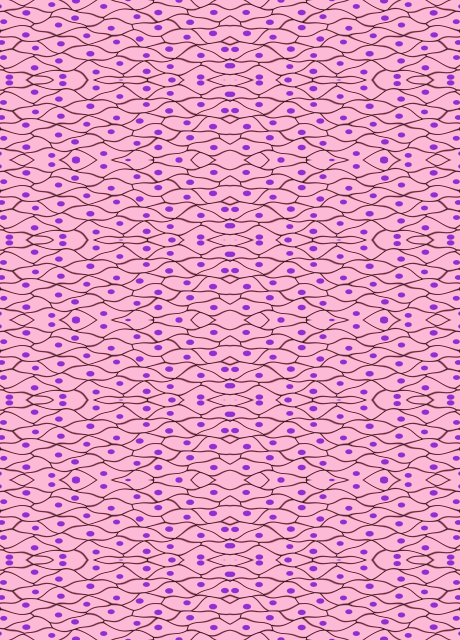
A Shadertoy shader for this pattern:

```glsl
// Mirrored tissue of long pink spindle cells with purple nuclei and thin maroon walls
#define BANDS 8.0                       // mirrored half repeats down the canvas
#define HALF_WIDTH 2.875                // mirrored half across, in band heights
#define STRETCH 3.2                     // cell length relative to height
#define JITTER vec2(0.13, 0.065)
#define WALL 0.0075                     // half width of a cell wall
#define NUCLEUS vec2(0.047, 0.032)
#define CELL_PINK vec3(0.99, 0.73, 0.84)
#define WALL_MAROON vec3(0.42, 0.13, 0.21)
#define TIP_DARK vec3(0.20, 0.08, 0.11)
#define NUCLEUS_PURPLE vec3(0.57, 0.18, 0.82)

// Skewed lattice: columns step along the cells, rows step up the stack
const mat2 LATTICE = mat2(0.3125, 0.099, -0.052, 0.224);
const vec2 ORIGIN = vec2(0.365, 0.594);

vec2 hash2(vec2 p) {
    vec3 q = fract(vec3(p.xyx) * vec3(0.1031, 0.1030, 0.0973));
    q += dot(q, q.yzx + 33.33);
    return fract((q.xx + q.yz) * q.zy);
}

vec2 cellCentre(vec2 id) {
    return ORIGIN + LATTICE * id + JITTER * (hash2(id + 47.0) - 0.5);
}

// Gentle waves that bend the walls
vec2 bend(vec2 p) {
    float wave = 0.022 * sin(9.0 * p.x + 5.0 * p.y) + 0.013 * sin(17.0 * p.x - 11.0 * p.y + 1.0);
    return p + vec2(0.03 * sin(13.0 * p.y + 3.0 * p.x), wave);
}

// Signed distance to an ellipse, first order
float ellipse(vec2 p, vec2 r) {
    float k = length(p / r);
    return k * (k - 1.0) / max(length(p / (r * r)), 0.001);
}

void mainImage(out vec4 fragColor, in vec2 fragCoord) {
    float pixel = BANDS / iResolution.y;
    vec2 p = fragCoord * pixel;

    // Fold the canvas into one mirrored tile
    p.x = HALF_WIDTH - abs(p.x - 0.5 * iResolution.x * pixel);
    p.y = abs(mod(p.y, 2.0) - 1.0);

    vec2 squash = vec2(1.0 / STRETCH, 1.0);
    vec2 warped = bend(p);
    vec2 base = floor(inverse(LATTICE) * (warped - ORIGIN) + 0.5);

    // Nearest cell and nearest nucleus
    float nearest = 1e5, nucleus = 1e5;
    vec2 home = base, toHome = vec2(0.0);
    for (int j = -3; j <= 3; j++)
    for (int i = -3; i <= 3; i++) {
        vec2 id = base + vec2(i, j);
        vec2 centre = cellCentre(id);
        vec2 offset = (centre - warped) * squash;
        float d = dot(offset, offset);
        if (d < nearest) { nearest = d; home = id; toHome = offset; }
        float size = 0.92 + 0.16 * hash2(id + 9.0).x;
        nucleus = min(nucleus, ellipse(p - centre, NUCLEUS * size));
    }

    // Distances to the two closest walls, measured on the canvas
    float wall = 1e5, second = 1e5;
    for (int j = -3; j <= 3; j++)
    for (int i = -3; i <= 3; i++) {
        vec2 id = home + vec2(i, j);
        if (i == 0 && j == 0) continue;
        vec2 offset = (cellCentre(id) - warped) * squash;
        vec2 normal = normalize(offset - toHome);
        float d = dot(0.5 * (offset + toHome), normal) / length(normal * squash);
        second = min(second, max(wall, d));
        wall = min(wall, d);
    }

    // Ink the walls, darker where they meet, then the nuclei
    float soft = 0.7 * pixel;
    vec3 ink = mix(TIP_DARK, WALL_MAROON, smoothstep(0.0, 0.03, second));
    vec3 colour = mix(ink, CELL_PINK, smoothstep(WALL - soft, WALL + soft, wall));
    colour = mix(NUCLEUS_PURPLE, colour, smoothstep(-soft, soft, nucleus));
    fragColor = vec4(colour, 1.0);
}
```
